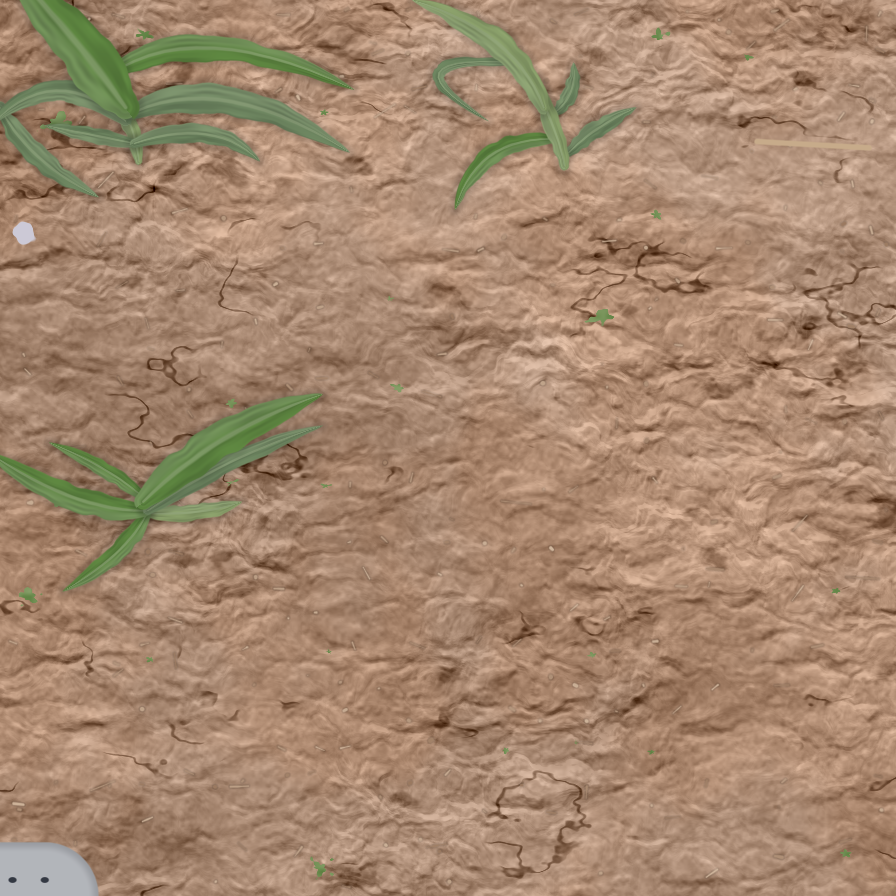
Reproduce this texture procedurally as a Shadertoy shader.

```glsl
// Dry crumbly brown soil with three young maize plants, seen from above.
// Soil is a billowed, partly stepped noise height field lit from the top;
// leaves are tapered Bezier blades, weeds and straw are scattered on grids.
vec2 p;
vec3 col;
float px;

float hash(vec2 v) {
    vec3 q = fract(v.xyx * .1031);
    q += dot(q, q.yzx + 33.33);
    return fract((q.x + q.y) * q.z);
}
float noise(vec2 v) {
    vec2 i = floor(v), f = fract(v), e = vec2(1, 0);
    f = f * f * (3. - 2. * f);
    return mix(mix(hash(i), hash(i + e), f.x), mix(hash(i + e.yx), hash(i + e.xx), f.x), f.y);
}
// x: plain fractal noise, y: billowed lumps with sharp creases
vec2 fractal(vec2 v) {
    vec2 sum = vec2(0);
    for (float amp = .5; amp > .03; amp *= .5) {
        float n = noise(v);
        sum += amp * vec2(n, abs(2. * n - 1.));
        v = mat2(1.6, 1.2, -1.2, 1.6) * v + 11.7;
    }
    return sum;
}
float fbm(vec2 v) { return fractal(v).x; }
void paint(vec3 c, float d) { col = mix(col, c, smoothstep(px, -px, d)); }

// Rounded clods, with ragged crust steps where the ground is rough
float soilHeight(vec2 v, float rough) {
    vec2 q = v * vec2(9, 14) + 40.;
    q += .7 * vec2(fbm(q + 3.), fbm(q * 2. + 27.));
    float h = fbm(q), s = h * 8.;
    float crust = (floor(s) + smoothstep(0., .3, fract(s))) / 8.;
    return .8 * mix(h, crust, rough * .8) + (.35 + .3 * rough) * fractal(q * 1.9 + 70.).y;
}
vec3 soil() {
    float rough = smoothstep(.32, .6, fbm(p * 5. + 60.) + .12 * (p.y - .4));
    float h = soilHeight(p, rough);
    float relief = h - soilHeight(p + vec2(-.001, .0045), rough);
    float tone = clamp(relief * 1.15, -.28, .11);
    tone += .22 * (fbm(p * vec2(3, 4) + 9.) - .48) + .14 * (h - .54);
    tone += .07 * (noise(p * 230.) + noise(p * 110.) - 1.);
    // Short cracks and small dark hollows
    float line = abs(fbm(p * vec2(7, 11) + 80.) - .48);
    tone -= .24 * smoothstep(.53, .63, fbm(p * 12. + 130.)) * smoothstep(.013, .002, line);
    tone -= .16 * rough * smoothstep(.62, .74, fbm(p * vec2(20, 32) + 5.));
    float damp = smoothstep(.45, .65, fbm(p * 5. + 200.));
    return (vec3(.655, .53, .442) + tone) * mix(vec3(1), vec3(1.01, .98, .95), damp);
}
float segment(vec2 v, vec2 a, vec2 b) {
    vec2 d = b - a;
    return length(v - a - d * clamp(dot(v - a, d) / dot(d, d), 0., 1.));
}
// Straw and crumbs, one at most in each grid cell
void litter(float cells) {
    vec2 g = p * cells + cells, id = floor(g);
    if (hash(id + cells) > .28) return;
    float turn = 6.28 * hash(id + 51.), size = hash(id + 31.);
    vec2 mid = .5 + .5 * (vec2(hash(id + 7.), hash(id + 19.)) - .5);
    vec2 arm = vec2(cos(turn), .6 * sin(turn)) * .24 * size * size;
    float d = segment(fract(g), mid - arm, mid + arm) / cells - .0026 * noise(p * 140.) * (1.3 - size);
    col *= 1. - .12 * smoothstep(.003, 0., d);
    paint(mix(vec3(.6, .47, .37), vec3(.82, .72, .62), hash(id + 5.)), d);
}
// Small ragged seedlings
void weeds() {
    vec2 id = floor(p * 10.), f = fract(p * 10.) - .5;
    if (hash(id + 91.) > .32) return;
    f = (f - .5 * (vec2(hash(id + 2.), hash(id + 13.)) - .5)) / 10.;
    f.y *= 1.4;
    float size = mix(.005, .022, pow(hash(id + 23.), 2.));
    float lobes = .75 + .25 * cos(5. * atan(f.y, f.x) + 6. * hash(id));
    float d = length(f) - size * lobes * (.2 + 1.2 * noise(p * 170.));
    paint(mix(vec3(.36, .5, .25), vec3(.53, .62, .41), noise(p * 150.)), d);
}
// Tapered blade along the curve a-b-c with a pale midrib
void leaf(vec2 a, vec2 b, vec2 c, float w, vec3 tint) {
    vec2 lo = min(a, min(b, c)), hi = max(a, max(b, c)), from = a;
    if (any(greaterThan(abs(p + p - lo - hi), hi - lo + .09))) return;
    vec3 best = vec3(9, 0, 1); // distance, place along the blade, side
    for (float i = 0.; i < 14.; i++) {
        float t = (i + 1.) / 14.;
        vec2 to = mix(mix(a, b, t), mix(b, c, t), t), d = to - from, e = p - from;
        float k = clamp(dot(e, d) / dot(d, d), 0., 1.), dist = length(e - d * k);
        if (dist < best.x) best = vec3(dist, (i + k) / 14., sign(d.x * e.y - d.y * e.x));
        from = to;
    }
    float width = w * pow(max(sin(3.1416 * (.12 + .88 * best.y)), 0.), .7);
    width *= .75 + .4 * noise(vec2(best.y * 13., a.x * 90. + best.z));
    float across = best.z * best.x / max(width, .0005), d = best.x - width;
    col *= 1. - .14 * smoothstep(.01, 0., d);
    float veins = noise(vec2(across * 5. + 20., best.y * 6. + a.y * 50.));
    vec3 blade = mix(tint, vec3(.55, .62, .48), .4 * smoothstep(-.2, .6, across)) * (.88 + .2 * veins);
    paint(mix(blade, vec3(.6, .67, .52), .5 * smoothstep(.22, .05, abs(across))), d);
}
void mainImage(out vec4 fragColor, in vec2 fragCoord) {
    p = fragCoord / iResolution.xy;
    px = 1. / iResolution.y;
    col = soil();
    litter(13.); litter(27.); weeds();
    paint(vec3(.78, .67, .54), segment(p, vec2(.845, .842), vec2(.97, .835)) - .003);
    vec3 fresh = vec3(.35, .5, .24), dull = vec3(.41, .5, .36), pale = vec3(.52, .6, .4);
    // Upper left plant
    leaf(vec2(.155, .82), vec2(.15, .87), vec2(.11, .93), .009, pale);
    leaf(vec2(.15, .84), vec2(.1, .85), vec2(.05, .86), .009, dull);
    leaf(vec2(.15, .84), vec2(.24, .87), vec2(.29, .82), .011, dull);
    leaf(vec2(0, .88), vec2(.03, .82), vec2(.11, .78), .012, dull);
    leaf(vec2(.14, .865), vec2(.06, .935), vec2(-.01, .86), .013, dull);
    leaf(vec2(.15, .875), vec2(.25, .92), vec2(.39, .83), .017, dull);
    leaf(vec2(.12, .915), vec2(.22, .985), vec2(.395, .9), .015, fresh);
    leaf(vec2(.14, .88), vec2(.1, .94), vec2(0, 1.05), .03, fresh);
    // Upper middle and left plants
    leaf(vec2(.575, .93), vec2(.42, .94), vec2(.545, .865), .007, dull);
    leaf(vec2(.62, .875), vec2(.645, .895), vec2(.64, .93), .009, dull);
    leaf(vec2(.635, .83), vec2(.665, .86), vec2(.71, .88), .01, dull);
    leaf(vec2(.615, .845), vec2(.53, .845), vec2(.508, .766), .011, fresh);
    leaf(vec2(.63, .815), vec2(.62, .87), vec2(.575, .94), .01, pale);
    leaf(vec2(.607, .88), vec2(.575, .965), vec2(.46, 1), .015, pale);
    leaf(vec2(.165, .427), vec2(.23, .425), vec2(.27, .44), .01, pale);
    leaf(vec2(.163, .425), vec2(.14, .38), vec2(.07, .34), .011, fresh);
    leaf(vec2(.16, .43), vec2(.08, .43), vec2(-.02, .5), .015, fresh);
    leaf(vec2(.16, .445), vec2(.12, .48), vec2(.055, .506), .009, fresh);
    leaf(vec2(.165, .43), vec2(.25, .49), vec2(.36, .525), .011, dull);
    leaf(vec2(.16, .44), vec2(.24, .52), vec2(.36, .56), .021, fresh);
    // Pale scrap, and a rounded grey toe cap with vent holes
    paint(vec3(.8, .79, .84), length(p - vec2(.026, .737)) - .007 - .01 * noise(p * 120.));
    float cap = length(max(abs(p - vec2(.02, -.03)) - .03, 0.)) - .06;
    paint(vec3(.7, .71, .73) - .1 * smoothstep(-.012, 0., cap), cap);
    vec2 vent = vec2(mod(p.x, .036) - .014, p.y * 1.4 - .025);
    paint(vec3(.2, .22, .26), max(length(vent) - .0045, p.x - .07));
    fragColor = vec4(clamp(col, 0., 1.), 1);
}
```
